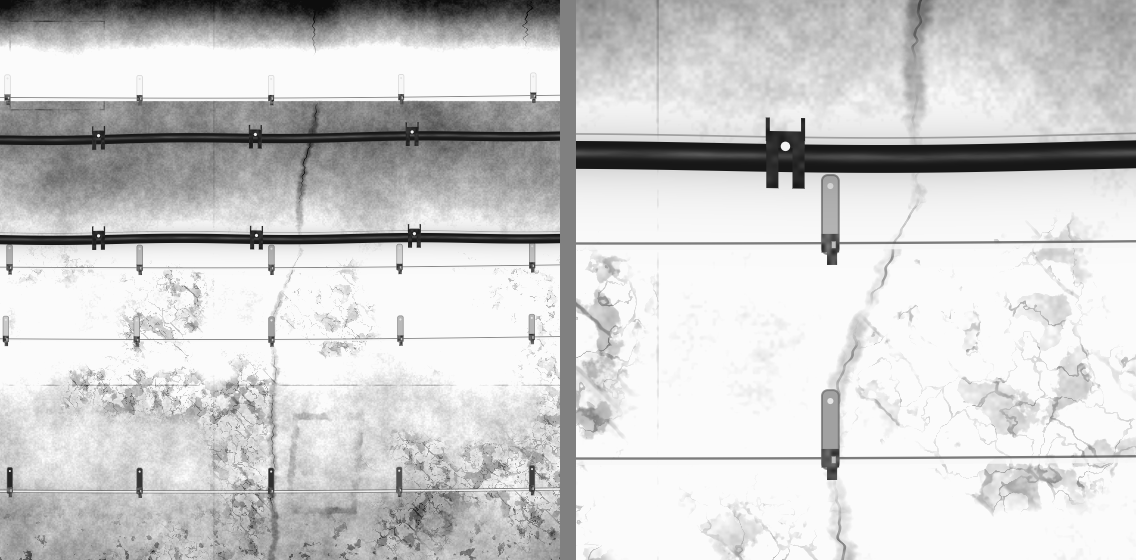
Left, the full canvas; right, a detail of the centre.
This texture is drawn by a Shadertoy shader. Its source:

```glsl
// A weathered concrete wall in greys, crossed by two clamped cables and four clipped wires.
// The wall is a vertical tone curve with layered value noise, cellular crazing, stains and
// cracks; clips and clamps are distance shapes repeated along each line by rounding.
#define CLIP_PITCH 0.2340
#define CLIP_START 0.0140
#define CLAMP_PITCH 0.2800
#define CLAMP_START 0.1760
#define CABLE_RADIUS 0.0083
#define WIRE_WIDTH 0.0007
#define MOTTLE 0.42
#define GRAIN 0.17
#define CRAZING 0.30

const vec4 WIRE_DEPTH = vec4(0.174, 0.477, 0.605, 0.875);
const vec4 STRAP_TONE = vec4(0.97, 0.88, 0.80, 0.34);
const vec2 CABLE_DEPTH = vec2(0.250, 0.428);

float hash(vec2 p) {
    vec3 q = fract(vec3(p.xyx) * 0.1031);
    q += dot(q, q.yzx + 33.33);
    return fract((q.x + q.y) * q.z);
}

float noise(vec2 p) {
    vec2 i = floor(p), f = fract(p);
    f = f * f * (3.0 - 2.0 * f);
    return mix(mix(hash(i), hash(i + vec2(1, 0)), f.x),
               mix(hash(i + vec2(0, 1)), hash(i + vec2(1, 1)), f.x), f.y);
}

float fbm(vec2 p) {
    float sum = 0.0, amp = 0.5;
    for (int i = 0; i < 5; i++) {
        sum += amp * noise(p);
        p = mat2(1.6, 1.2, -1.2, 1.6) * p + 7.3;
        amp *= 0.5;
    }
    return sum;
}

// Gap between the two nearest cell points: zero on cell borders
float cellGap(vec2 p) {
    vec2 base = floor(p), near = vec2(9.0);
    for (int k = 0; k < 9; k++) {
        vec2 c = base + vec2(k % 3 - 1, k / 3 - 1);
        float d = length(c + vec2(hash(c), hash(c + 41.7)) - p);
        near = d < near.x ? vec2(d, near.x) : vec2(near.x, min(near.y, d));
    }
    return near.y - near.x;
}

float box(vec2 p, vec2 halfSize) {
    vec2 d = abs(p) - halfSize;
    return length(max(d, 0.0)) + min(max(d.x, d.y), 0.0);
}

float fill(float d) { return clamp(0.5 - d * iResolution.y, 0.0, 1.0); }

// Broad light and shade, by depth below the top edge
float wallTone(vec2 p) {
    float top = mix(0.08, 0.68, smoothstep(0.0, 0.07, p.y)) + 0.5 * smoothstep(0.06, 0.11, p.y);
    float low = 0.47 + 0.07 * p.x + 0.13 * smoothstep(0.25, 0.35, p.y)
              + 0.46 * smoothstep(0.32, 0.46, p.y) - 0.24 * smoothstep(0.61, 0.74, p.y)
              - 0.15 * smoothstep(0.83, 0.93, p.y);
    return mix(top, low, smoothstep(0.178, 0.182, p.y));
}

float wall(vec2 p) {
    float blotch = fbm(p * 9.0), fine = fbm(p * 90.0);
    float tone = wallTone(p) + MOTTLE * (blotch - 0.48) + GRAIN * (fine - 0.48);
    tone += 0.09 * (noise(p * 380.0) - 0.5) + 0.07 * (fbm(p * vec2(60, 5)) - 0.5);
    // Flaked patches and crazing, mostly lower right
    float lower = smoothstep(0.42, 0.50, p.y);
    float patches = smoothstep(0.45, 0.62, fbm(p * 7.0 + 20.0) + 0.16 * (p.x - 0.5));
    float flakes = smoothstep(0.52, 0.60, fbm(p * 60.0 + 5.0));
    float veins = 1.0 - smoothstep(0.03, 0.12, cellGap(p * 38.0 + 2.5 * fbm(p * 45.0)));
    tone -= CRAZING * lower * patches * (0.75 * flakes + 0.7 * veins * fine * 2.0);
    tone -= 0.3 * smoothstep(0.64, 0.72, fbm(p * 75.0 + 31.0)) * smoothstep(0.88, 1.0, p.y);
    // Joints and the outlined patches
    float worn = smoothstep(0.25, 0.65, fbm(p * 35.0 + 9.0));
    tone -= 0.25 * worn * fill(abs(p.y - 0.688) - 0.0012);
    tone -= 0.12 * fill(abs(p.x - 0.382) - 0.0007);
    tone -= 0.26 * worn * fill(abs(box(p - vec2(0.102, 0.117), vec2(0.084, 0.079))) - 0.001);
    vec2 s = p - vec2(0.580 - 0.08 * (p.y - 0.828), 0.828);
    float frame = abs(box(s, vec2(0.058, 0.084))) + 0.01 * (fine - 0.5);
    tone -= 0.16 * worn * (1.0 - smoothstep(0.003, 0.008, frame));
    // Long crack with a damp stain, and a short one at the upper right
    float wander = 0.014 * (fbm(vec2(p.y * 24.0, 3.0)) - 0.5) + 0.005 * (noise(p.yy * 130.0) - 0.5);
    float path = 0.563 - 0.025 * smoothstep(0.20, 0.33, p.y) - 0.05 * smoothstep(0.43, 0.57, p.y);
    float off = abs(p.x - path - wander);
    float open = 1.0 - smoothstep(0.13, 0.15, p.y) + smoothstep(0.18, 0.19, p.y);
    tone -= open * (0.30 * fill(off - 0.0008) * worn
          + 0.20 * smoothstep(0.17, 0.22, p.y) * (1.0 - smoothstep(0.002, 0.009, off + 0.006 * (fine - 0.5))));
    tone -= 0.3 * worn * fill(abs(p.x - 0.944 - 2.0 * wander) - 0.001) * (1.0 - smoothstep(0.08, 0.17, p.y));
    return clamp(tone, 0.05, 0.985);
}

float addWire(float tone, vec2 p, int row) {
    float v = p.y - WIRE_DEPTH[row] - 0.003 * sin(3.14 * p.x) + 0.004 * p.x;
    tone = mix(tone, 0.97, 0.8 * fill(abs(v - 0.002) - 0.0018));
    tone = mix(tone, 0.32, 0.75 * fill(abs(v) - WIRE_WIDTH));
    if (row == 3) tone = mix(tone, 0.35, 0.6 * fill(abs(v - 0.0044) - WIRE_WIDTH));
    float id = round((p.x - CLIP_START) / CLIP_PITCH), rnd = hash(vec2(id, row) + 3.0);
    vec2 c = vec2(p.x - CLIP_START - id * CLIP_PITCH - 0.008 * (rnd - 0.5), v);
    float strap = box(c + vec2(0, 0.017), vec2(0.0015, 0.020)) - 0.0035;
    tone = mix(tone, STRAP_TONE[row] - 0.2 * rnd * step(0.5, float(row)), fill(strap));
    tone = mix(tone, 0.40, (row == 0 ? 0.25 : 0.7) * fill(abs(strap) - 0.0006));
    tone = mix(tone, 0.90, fill(length(c + vec2(0, 0.034)) - 0.0018));
    float body = min(box(c, vec2(0.0052, 0.0055)), box(c - vec2(0.001, 0.009), vec2(0.003, 0.004)));
    tone = mix(tone, 0.16 + 0.3 * noise(p * 300.0), fill(body));
    return mix(tone, 0.75, fill(box(c - vec2(0.002, 0.001), vec2(0.0012, 0.002))));
}

float addCable(float tone, vec2 p, int row) {
    float v = p.y - CABLE_DEPTH[row] + (row == 0 ? 0.008 : 0.003) * p.x - 0.0015 * sin(p.x * 15.0);
    tone *= 1.0 - 0.25 * exp(-abs(v) * 70.0);
    tone = mix(tone, 0.45, 0.6 * fill(abs(v + 0.0125) - 0.0005) * float(row));
    float gloss = exp(-pow((v + 0.001) / 0.0025, 2.0)) * (0.08 + 0.22 * fbm(p * vec2(30, 200)));
    tone = mix(tone, 0.09 + gloss, fill(abs(v) - CABLE_RADIUS));
    // Three clamps: two legs, a bridge, two prongs and a bright bolt
    float id = clamp(round((p.x - CLAMP_START) / CLAMP_PITCH), 0.0, 2.0);
    vec2 c = vec2(p.x - CLAMP_START - id * (CLAMP_PITCH + 0.002 * float(row)), v);
    vec2 m = vec2(abs(c.x), c.y);
    float clamps = min(box(m - vec2(0.0078, 0.001), vec2(0.0036, 0.017)), box(c + vec2(0, 0.011), vec2(0.0115, 0.005)));
    clamps = min(clamps, box(m - vec2(0.0105, -0.017), vec2(0.0012, 0.007)));
    tone = mix(tone, 0.10 + 0.12 * noise(p * 250.0), fill(clamps));
    return mix(tone, 0.95, fill(length(c + vec2(0, 0.007)) - 0.0028));
}

void mainImage(out vec4 fragColor, in vec2 fragCoord) {
    vec2 p = fragCoord / iResolution.xy;
    p.y = 1.0 - p.y; // depth below the top edge
    float tone = wall(p);
    for (int row = 0; row < 4; row++) tone = addWire(tone, p, row);
    for (int row = 0; row < 2; row++) tone = addCable(tone, p, row);
    fragColor = vec4(vec3(tone), 1.0);
}
```
